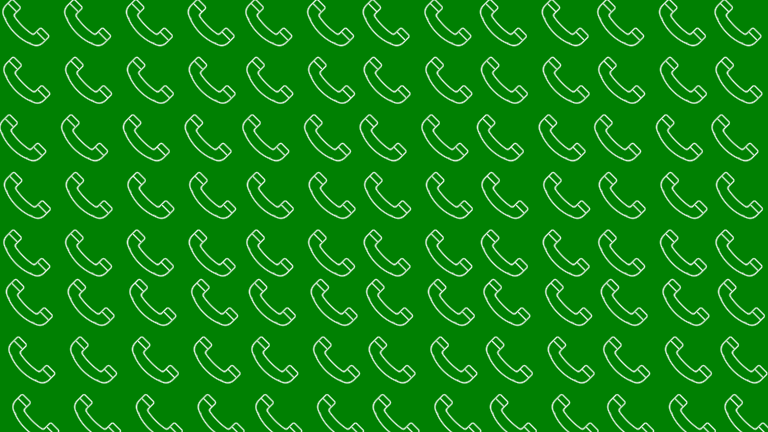
A Shadertoy shader for this pattern:

```glsl
// Outlined telephone handsets tilted on a flat green ground, 13 across, 8 down.
// Each pixel finds its cell in an uneven grid, then one mirrored distance
// function gives the handset outline. Lengths are in canvas heights.

#define COLUMN_PITCH 0.143
#define PAIR_PITCH 0.2715    // two columns, in the paired part
#define PAIRS_START 0.5625   // where columns begin to go in pairs
#define ROW_PITCH 0.1333
#define ROW_JUMP 0.019       // gap lost between rows 5 and 6
#define JUMP_HEIGHT 0.643
#define CELL_MARGIN 0.006
#define ICON_SIZE 0.0617
#define LINE_WIDTH 0.0027
#define SOFTNESS 1.4         // width of the edge ramp, in screen samples
#define GROUND vec3(0.0, 0.502, 0.006)

const vec3 INK = vec3(1.0);

float smoothMin(float a, float b, float k) {
    float h = max(k - abs(a - b), 0.0) / k;
    return min(a, b) - 0.25 * k * h * h;
}

float roundedBox(vec2 p, vec2 halfSize, float radius) {
    vec2 q = abs(p) - halfSize + radius;
    return length(max(q, 0.0)) + min(max(q.x, q.y), 0.0) - radius;
}

float segment(vec2 p, vec2 a, vec2 b) {
    vec2 ab = b - a;
    return length(p - a - ab * clamp(dot(p - a, ab) / dot(ab, ab), 0.0, 1.0));
}

// Distance to the strokes; the handset lies along x with its caps facing up
float handsetStrokes(vec2 p) {
    p.x = abs(p.x);
    float back = length(p - vec2(0.0, 1.95)) - 1.875;
    float grip = max(2.5 - length(p - vec2(0.0, 2.9625)), p.x - 0.75);
    float cap = roundedBox(p - vec2(0.756, 0.331), vec2(0.231, 0.581), 0.075);
    float front = smoothMin(cap, grip, 0.09);
    float outline = abs(-smoothMin(-back, -front, 0.2));
    float divider = segment(p, vec2(0.53, 0.685), vec2(0.98, 0.685));
    return min(outline, divider);
}

// Sideways slip of each row
float rowShift(int row) {
    float shifts[8] = float[8](-0.0023, 0.0, -0.0093, 0.0012,
                               0.0, 0.0058, 0.0116, 0.0208);
    return shifts[clamp(row, 0, 7)];
}

// Offset from the left edge of the nearest column
float columnOffset(float x) {
    float m = x + CELL_MARGIN;
    if (m < PAIRS_START)
        return x - COLUMN_PITCH * max(floor(m / COLUMN_PITCH), 0.0);
    x -= PAIRS_START;
    x -= PAIR_PITCH * floor((x + CELL_MARGIN) / PAIR_PITCH);
    return x - COLUMN_PITCH * step(COLUMN_PITCH, x + CELL_MARGIN);
}

void mainImage(out vec4 fragColor, in vec2 fragCoord) {
    // Measure from the upper left corner
    vec2 p = vec2(fragCoord.x, iResolution.y - fragCoord.y) / iResolution.y;

    // Cell of the grid
    float y = p.y + 0.0035 + ROW_JUMP * step(JUMP_HEIGHT, p.y);
    float row = floor((y + 0.5 * CELL_MARGIN) / ROW_PITCH);
    float x = p.x - 0.007 - rowShift(int(row));
    vec2 cell = vec2(columnOffset(x), y - row * ROW_PITCH);

    // Turn to the slanted axes of the handset
    vec2 q = (cell - vec2(0.027, 0.084)) / ICON_SIZE;
    vec2 local = vec2(q.x + q.y, q.x - q.y) * 0.70711;

    // Antialiased stroke
    float d = handsetStrokes(local) * ICON_SIZE;
    float ramp = SOFTNESS / iResolution.y;
    float ink = clamp(0.5 + (0.5 * LINE_WIDTH - d) / ramp, 0.0, 1.0);
    fragColor = vec4(mix(GROUND, INK, ink), 1.0);
}
```
